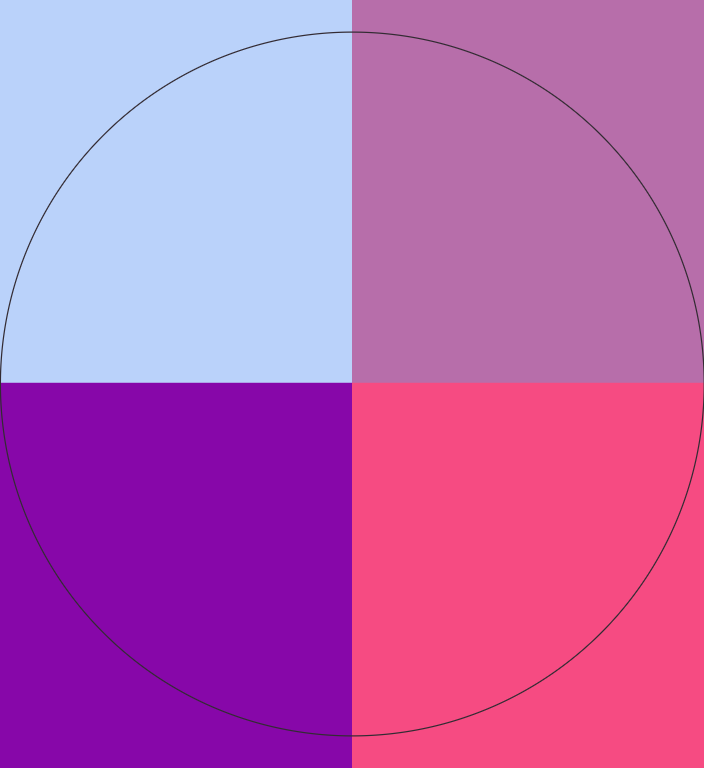
This background is drawn by a Shadertoy shader. Its source:

```glsl
// Four flat colour quadrants crossed by one thin dark circle.

// Colours of the quadrants and the line
const vec3 SKY_BLUE   = vec3(0.729, 0.824, 0.980);
const vec3 MAUVE      = vec3(0.718, 0.431, 0.667);
const vec3 PURPLE     = vec3(0.529, 0.027, 0.663);
const vec3 ROSE       = vec3(0.965, 0.294, 0.510);
const vec3 LINE_COLOR = vec3(0.20, 0.17, 0.20);

// Layout in units of the canvas height, measured from its centre
const vec2  SPLIT         = vec2(0.0, 0.0016);
const vec2  CIRCLE_CENTER = vec2(0.0004, 0.0);
const float CIRCLE_RADIUS = 0.4582;
const float LINE_WIDTH    = 0.0016;

// Share of a pixel that lies on the positive side of an edge
float coverage(float signedDistance, float pixel) {
    return clamp(signedDistance / pixel + 0.5, 0.0, 1.0);
}

vec3 quadrants(vec2 p, float pixel) {
    float right = coverage(p.x - SPLIT.x, pixel);
    float upper = coverage(p.y - SPLIT.y, pixel);
    return mix(mix(PURPLE, ROSE, right), mix(SKY_BLUE, MAUVE, right), upper);
}

// Ring coverage is the outer disc less the inner disc
float ring(vec2 p, float pixel) {
    float d = length(p - CIRCLE_CENTER) - CIRCLE_RADIUS;
    float halfWidth = 0.5 * LINE_WIDTH;
    return coverage(halfWidth - d, pixel) - coverage(-halfWidth - d, pixel);
}

void mainImage(out vec4 fragColor, in vec2 fragCoord) {
    float pixel = 1.0 / iResolution.y;
    vec2 p = (fragCoord - 0.5 * iResolution.xy) * pixel;

    vec3 color = quadrants(p, pixel);
    color = mix(color, LINE_COLOR, ring(p, pixel));
    fragColor = vec4(color, 1.0);
}
```
